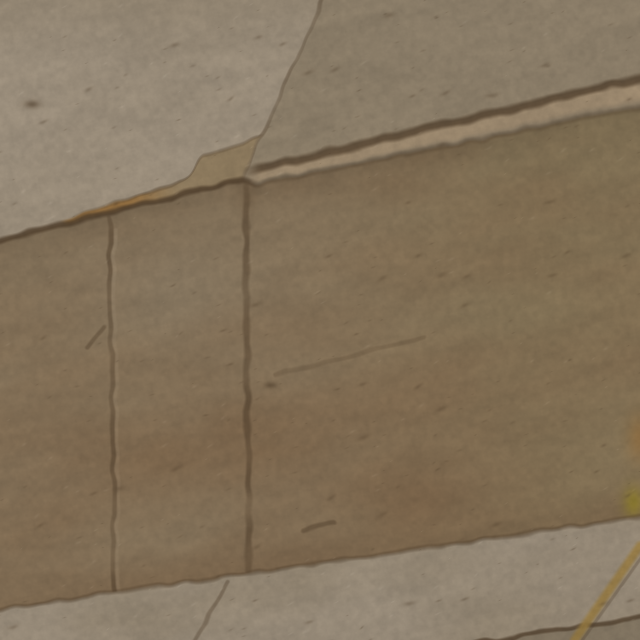
Reproduce this texture procedurally as a WebGL 2 fragment shader.

```glsl
#version 300 es
precision highp float;
// Weathered stone steps: a brown riser between two pale slanted treads.
// Sloping edge lines split the areas; segment distances draw the joints,
// cracks and chips; stretched value noise gives stains, grain and pits.
uniform vec2 u_resolution;
out vec4 fragColor;

const vec3 PALE = vec3(0.595, 0.545, 0.475);
const vec3 GREY = vec3(0.535, 0.482, 0.402);
const vec3 TAN = vec3(0.510, 0.440, 0.345);
const vec3 BROWN = vec3(0.475, 0.385, 0.285);
const vec3 OLIVE = vec3(0.502, 0.437, 0.328);
const vec3 DARK = vec3(0.300, 0.235, 0.165);
const vec3 OCHRE = vec3(0.570, 0.420, 0.230);

float hash(vec2 p) {
  vec3 q = fract(vec3(p.xyx) * 0.1031);
  q += dot(q, q.yzx + 33.33);
  return fract((q.x + q.y) * q.z);
}

float noise(vec2 p) {
  vec2 i = floor(p), f = fract(p);
  f = f * f * (3.0 - 2.0 * f);
  return mix(mix(hash(i), hash(i + vec2(1, 0)), f.x),
             mix(hash(i + vec2(0, 1)), hash(i + vec2(1, 1)), f.x), f.y);
}

float fbm(vec2 p) {
  float sum = 0.0, amp = 0.5;
  for (int i = 0; i < 5; i++) {
    sum += amp * noise(p);
    p = mat2(1.6, 1.2, -1.2, 1.6) * p + 7.3;
    amp *= 0.5;
  }
  return sum;
}

// Soft stroke along a segment, 1 on the line and 0 beyond its width
float stroke(vec2 p, vec2 a, vec2 b, float width) {
  vec2 d = b - a;
  float t = clamp(dot(p - a, d) / dot(d, d), 0.0, 1.0);
  return 1.0 - smoothstep(0.2 * width, width, length(p - a - d * t));
}

// Round stain fading from its centre
float stain(vec2 p, vec2 centre, vec2 radius) {
  vec2 d = (p - centre) / radius;
  return exp(-dot(d, d));
}

float above(float d, float soft) { return smoothstep(-soft, soft, d); }

// Scattered slanted pits, one candidate per cell
float pits(vec2 p, float cells, float chance) {
  vec2 q = p * cells, id = floor(q);
  vec2 centre = 0.3 + 0.4 * vec2(hash(id + 3.1), hash(id + 8.7));
  vec2 d = fract(q) - centre;
  d.y -= 0.35 * d.x;
  float size = mix(0.08, 0.22, hash(id + 5.5));
  return step(hash(id), chance) * exp(-dot(d * vec2(1.0, 2.2), d * vec2(1.0, 2.2)) / (size * size));
}

void main() {
  vec2 uv = gl_FragCoord.xy / u_resolution;
  vec2 along = vec2(uv.x, uv.y - 0.22 * uv.x);
  float broad = fbm(along * vec2(4.0, 9.0));
  float streak = fbm(along * vec2(14.0, 50.0) + 20.0);
  float grain = fbm(uv * 110.0);
  vec2 p = uv + 0.006 * (vec2(noise(uv * 45.0), noise(uv * 45.0 + 31.0)) - 0.5);

  // Edges of the slabs
  float leftEdge = 0.625 + 0.25 * p.x;
  float lipTop = 0.735 + 0.238 * (p.x - 0.4);
  float lipBottom = 0.713 + 0.205 * (p.x - 0.41);
  float isRight = smoothstep(0.375, 0.41, p.x);
  float riserTop = mix(leftEdge, lipBottom, isRight);
  float riserBottom = 0.048 + 0.144 * p.x;

  // Riser with warm and olive stains
  vec3 color = mix(TAN, OLIVE, smoothstep(0.4, 0.9, uv.x));
  float warm = 0.5 * stain(uv, vec2(0.7, 0.71), vec2(0.3, 0.06)) + 0.6 * stain(uv, vec2(0.65, 0.21), vec2(0.13, 0.06))
             + 0.45 * stain(uv, vec2(0.27, 0.3), vec2(0.2, 0.2)) + 0.35 * stain(uv, vec2(0.6, 0.38), vec2(0.25, 0.12));
  color = mix(color, BROWN, clamp(warm + 1.2 * (broad - 0.45), 0.0, 0.9));
  color = mix(color, BROWN * 0.95, 0.55 * (1.0 - smoothstep(0.0, 0.07, p.y - riserBottom)));
  color = mix(color, GREY, 0.4 * stain(uv, vec2(0.27, 0.55), vec2(0.13, 0.09)));
  color *= 1.0 - 0.1 * exp(-max(riserTop - p.y, 0.0) * 28.0);
  color = mix(color, OCHRE, 0.6 * stain(uv, vec2(1.0, 0.316), vec2(0.02, 0.035)));
  color = mix(color, vec3(0.53, 0.47, 0.15), 0.75 * stain(uv, vec2(0.99, 0.215), vec2(0.016, 0.024)));

  // Vertical joints, faint diagonal vein and scratches
  float wear = 0.35 + 0.65 * noise(uv * vec2(8.0, 24.0));
  float joints = stroke(p, vec2(0.171, 0.66), vec2(0.179, 0.075), 0.006) + stroke(p, vec2(0.384, 0.71), vec2(0.389, 0.11), 0.008);
  float marks = 0.4 * stroke(p, vec2(0.43, 0.414), vec2(0.664, 0.473), 0.006) * wear + 0.45 * stroke(p, vec2(0.475, 0.171), vec2(0.52, 0.184), 0.006)
              + 0.4 * stroke(p, vec2(0.137, 0.458), vec2(0.162, 0.49), 0.006) + 0.5 * stain(uv, vec2(0.423, 0.398), vec2(0.01, 0.005));
  color = mix(color, DARK, min(0.6 * joints * wear + marks, 0.8));
  color += 0.035 * wear * stroke(p, vec2(0.178, 0.64), vec2(0.185, 0.075), 0.005);
  color = mix(color, DARK, 0.25 * stain(uv, vec2(0.388, 0.69), vec2(0.014, 0.03)));

  // Upper tread, split by a leaning crack
  float crackX = 0.39 + 0.45 * (p.y - 0.745);
  vec3 tread = mix(PALE, GREY, above(p.x - crackX, 0.006));
  tread = mix(tread, GREY, 0.5 * smoothstep(0.86, 1.05, uv.y) + 0.5 * (broad - 0.45));
  float crack = 1.0 - smoothstep(0.001, 0.005, abs(p.x - crackX));
  tread = mix(tread, DARK, 0.55 * crack * wear + 0.55 * stain(uv, vec2(0.05, 0.837), vec2(0.012, 0.006)));

  // Broken ochre chip beside the crack
  float chipTop = 0.657 + 0.33 * (p.x - 0.104) + 0.028 * smoothstep(0.285, 0.32, p.x);
  float chip = above(chipTop - p.y, 0.003) * above(p.x - 0.1, 0.01) * above(crackX - p.x, 0.005);
  vec3 chipColor = mix(OCHRE, vec3(0.54, 0.465, 0.35), smoothstep(0.19, 0.29, uv.x));
  tread = mix(tread, chipColor, 0.9 * chip);
  float chipRim = (1.0 - smoothstep(0.001, 0.005, abs(p.y - chipTop))) * above(p.x - 0.12, 0.03) * above(crackX - p.x, 0.005);
  tread = mix(tread, DARK, 0.4 * chipRim * wear);

  // Rounded lip below a dark groove
  vec3 lip = mix(GREY * 0.9, vec3(0.60, 0.525, 0.425), smoothstep(0.0, 0.4, (p.y - lipBottom) / (lipTop - lipBottom)));
  tread = mix(tread, lip, isRight * above(lipTop - p.y, 0.004));
  tread = mix(tread, DARK, 0.75 * isRight * (1.0 - smoothstep(0.002, 0.011, abs(p.y - lipTop))));
  color = mix(color, tread, above(p.y - riserTop, 0.003));
  float seam = 1.0 - smoothstep(0.001, 0.008, abs(p.y - riserTop));
  color = mix(color, DARK, seam * mix(0.8, 0.3, isRight));

  // Lower tread with its crack, dark gap and golden straw
  vec3 lower = mix(PALE * 0.98, GREY, clamp(1.3 * (broad - 0.35), 0.0, 0.7));
  lower = mix(lower, DARK, 0.45 * stroke(p, vec2(0.358, 0.088), vec2(0.302, 0.0), 0.005) * wear);
  float gap = 0.15 * (p.x - 0.77) - p.y;
  lower = mix(lower, GREY * 0.93, above(gap, 0.003));
  lower = mix(lower, DARK, 0.75 * (1.0 - smoothstep(0.001, 0.006, abs(gap))));
  lower = mix(lower, vec3(0.58, 0.47, 0.25), 0.85 * stroke(uv, vec2(1.0, 0.147), vec2(0.898, 0.0), 0.011));
  lower = mix(lower, DARK, 0.3 * stroke(uv, vec2(1.01, 0.14), vec2(0.91, 0.0), 0.004));
  color = mix(color, lower, above(riserBottom - p.y, 0.0025));
  color = mix(color, DARK, 0.4 * (1.0 - smoothstep(0.001, 0.006, abs(p.y - riserBottom))));

  // Surface grain and pits
  color *= 1.0 + 0.10 * (streak - 0.48) + 0.11 * (grain - 0.48);
  color = mix(color, DARK, 0.28 * pits(p, 24.0, 0.13) + 0.18 * pits(p + 0.37, 50.0, 0.1));
  color += 0.03 * pits(p + 0.71, 45.0, 0.08);
  fragColor = vec4(color, 1.0);
}
```
